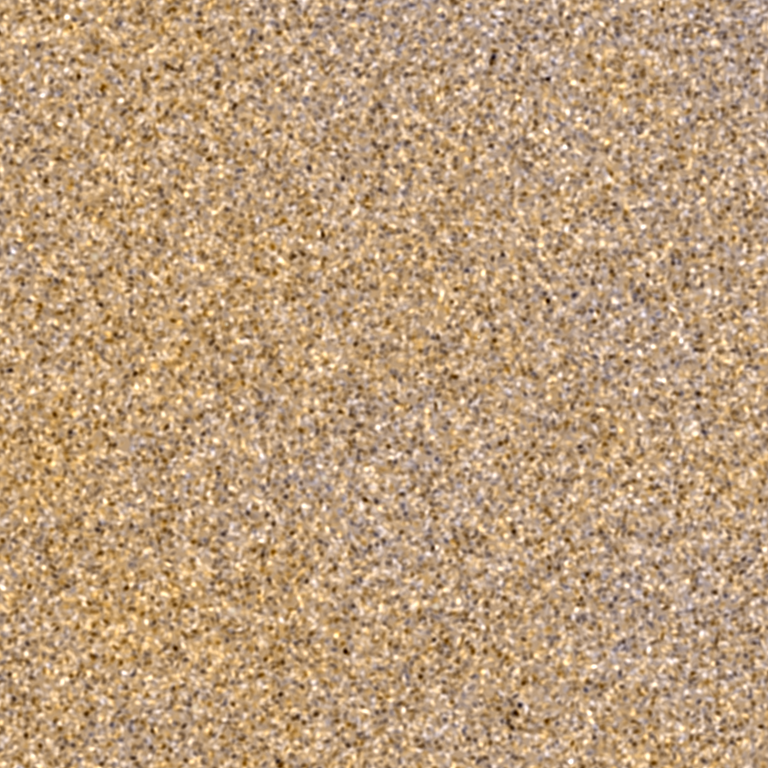
Reproduce this texture procedurally as a three.js fragment shader.

```glsl
// Fine sandy grain: soft light and dark specks with faint gold and grey tints.
// Scattered oval kernels are summed per cell for tone and warmth, then laid
// over a slow drift from warm at the left to cool at the upper right.

varying vec2 vUv;

const float GRAIN_CELLS = 115.0;     // grain cells across the canvas
const float GRAINS_PER_CELL = 3.0;
const float GRAIN_STRETCH = 1.0;     // 0 is round, more is a longer oval
const float EDGE_RING = 1.8;         // strength of the rim around each grain
const float TONE_CONTRAST = 0.235;
const float WARMTH_CONTRAST = 0.45;
const float PATCH_CELLS = 5.0;       // broad colour patches across the canvas
const float PATCH_WARMTH = 0.24;
const float SLOPE_WARMTH = 0.45;
const float GLINT_CELLS = 22.0;
const float GLINT_SHARE = 0.03;
const float GLINT_RADIUS = 0.12;     // in glint cells

const vec3 SAND = vec3(0.738, 0.617, 0.488);
const vec3 TONE_AXIS = vec3(1.0, 0.98, 0.94);
const vec3 WARM_AXIS = vec3(0.055, -0.005, -0.135);
const vec3 GLINT = vec3(0.97, 0.92, 0.82);

// Four random values from 0 to 1 for a cell
vec4 hash4(vec2 cell) {
  vec4 p = fract(cell.xyxy * vec4(0.1031, 0.1030, 0.0973, 0.1099));
  p += dot(p, p.wzxy + 33.33);
  return fract((p.xxyz + p.yzzw) * p.zywx);
}

// Smooth value noise from -1 to 1
float valueNoise(vec2 p) {
  vec2 cell = floor(p);
  vec2 f = fract(p);
  f = f * f * (3.0 - 2.0 * f);
  float low = mix(hash4(cell).x, hash4(cell + vec2(1.0, 0.0)).x, f.x);
  float high = mix(hash4(cell + vec2(0.0, 1.0)).x, hash4(cell + 1.0).x, f.x);
  return 2.0 * mix(low, high, f.y) - 1.0;
}

// Sum of scattered oval grains: x is tone (crisp), y is warmth (softer)
vec2 grainField(vec2 p) {
  vec2 cell = floor(p);
  vec2 sum = vec2(0.0);
  for (float y = -1.0; y <= 1.0; y++) {
    for (float x = -1.0; x <= 1.0; x++) {
      for (float layer = 0.0; layer < GRAINS_PER_CELL; layer++) {
        vec2 neighbour = cell + vec2(x, y);
        vec4 rnd = hash4(neighbour + 7.0 + layer * 311.0);
        vec2 offset = p - neighbour - rnd.xy;
        float angle = 6.2832 * fract(rnd.z * 17.0 + rnd.w * 5.0);
        float across = dot(offset, vec2(cos(angle), sin(angle)));
        float d2 = dot(offset, offset) + GRAIN_STRETCH * across * across;
        d2 = min(d2, 1.0);
        float soft = (1.0 - d2) * (1.0 - d2);
        float crisp = soft * (1.0 - EDGE_RING * d2);
        sum += (2.0 * rnd.zw - 1.0) * vec2(crisp, soft);
      }
    }
  }
  return sum;
}

// Rare bright flecks, kept inside their cells
float glintMask(vec2 p) {
  vec4 rnd = hash4(floor(p) + 53.0);
  float dist = length(fract(p) - mix(vec2(0.25), vec2(0.75), rnd.xy));
  float fleck = 1.0 - smoothstep(0.0, GLINT_RADIUS * (0.7 + rnd.w), dist);
  return fleck * step(rnd.z, GLINT_SHARE);
}

void main() {
  vec2 grain = grainField(vUv * GRAIN_CELLS);

  // Broad warm and cool patches
  float patches = valueNoise(vUv * PATCH_CELLS + 19.0)
                + 0.6 * valueNoise(vUv * PATCH_CELLS * 2.7 + 41.0);
  float slope = 0.5 - vUv.x - 0.35 * (vUv.y - 0.5);
  float warmth = WARMTH_CONTRAST * grain.y
               + PATCH_WARMTH * patches + SLOPE_WARMTH * slope;

  vec3 color = SAND + TONE_CONTRAST * grain.x * TONE_AXIS + warmth * WARM_AXIS;
  color = mix(color, GLINT, 0.7 * glintMask(vUv * GLINT_CELLS));
  gl_FragColor = vec4(clamp(color, 0.0, 1.0), 1.0);
}
```
